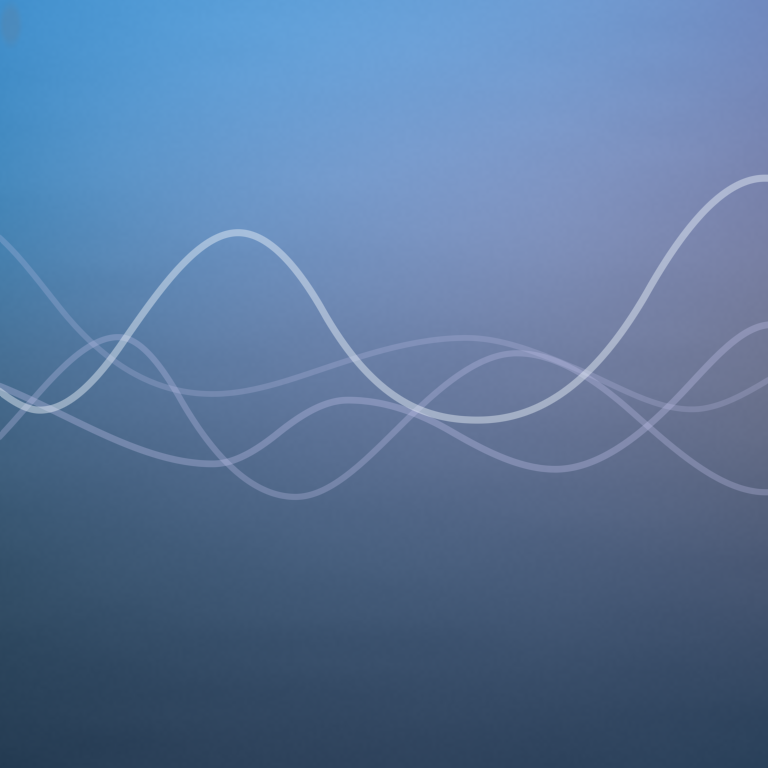
This background is drawn by a Shadertoy shader. Its source:

```glsl
// Four translucent flowing ribbons over a misty blue-to-slate gradient.

const int KNOTS = 8;
const int ROWS = 5;

// Each knot holds x, height and slope, in canvas units.
const vec3 BRIGHT_WAVE[KNOTS] = vec3[KNOTS](
    vec3(0.0, 0.490, -0.75), vec3(0.052, 0.466, 0.0),
    vec3(0.159, 0.553, 1.45), vec3(0.310, 0.697, 0.0),
    vec3(0.421, 0.594, -1.75), vec3(0.622, 0.453, 0.0),
    vec3(0.844, 0.622, 1.75), vec3(0.996, 0.768, 0.0));
const vec3 BROAD_WAVE[KNOTS] = vec3[KNOTS](
    vec3(0.0, 0.497, -0.4), vec3(0.277, 0.396, 0.0),
    vec3(0.362, 0.436, 0.8), vec3(0.453, 0.479, 0.0),
    vec3(0.586, 0.439, -0.58), vec3(0.723, 0.389, 0.0),
    vec3(0.879, 0.479, 1.02), vec3(1.0, 0.577, 0.1));
const vec3 LILAC_WAVE[KNOTS] = vec3[KNOTS](
    vec3(0.0, 0.432, 1.05), vec3(0.154, 0.561, 0.0),
    vec3(0.234, 0.482, -1.75), vec3(0.385, 0.353, 0.0),
    vec3(0.527, 0.451, 0.98), vec3(0.673, 0.540, 0.0),
    vec3(0.820, 0.466, -0.88), vec3(0.998, 0.359, 0.0));
const vec3 FAINT_WAVE[KNOTS] = vec3[KNOTS](
    vec3(0.0, 0.690, -0.9), vec3(0.078, 0.599, -1.25),
    vec3(0.277, 0.487, 0.0), vec3(0.436, 0.525, 0.33),
    vec3(0.607, 0.560, 0.0), vec3(0.755, 0.518, -0.42),
    vec3(0.901, 0.467, 0.0), vec3(1.0, 0.505, 0.6));

float hash(vec2 p) {
    vec3 q = fract(vec3(p.xyx) * 0.1031);
    q += dot(q, q.yzx + 33.33);
    return fract((q.x + q.y) * q.z);
}

float valueNoise(vec2 p) {
    vec2 cell = floor(p);
    vec2 f = smoothstep(0.0, 1.0, fract(p));
    float low = mix(hash(cell), hash(cell + vec2(1, 0)), f.x);
    float high = mix(hash(cell + vec2(0, 1)), hash(cell + vec2(1, 1)), f.x);
    return mix(low, high, f.y);
}

// Quadratic blend through a left, centre and right colour
vec3 acrossBlend(float x, vec3 left, vec3 centre, vec3 right) {
    return left * (1.0 - x) * (1.0 - 2.0 * x)
         + centre * 4.0 * x * (1.0 - x)
         + right * x * (2.0 * x - 1.0);
}

// Colour rows from bottom to top, joined by a Catmull-Rom curve
vec3 background(vec2 uv) {
    vec3 row[ROWS];
    row[0] = acrossBlend(uv.x, vec3(0.14, 0.23, 0.32), vec3(0.18, 0.26, 0.36), vec3(0.16, 0.25, 0.35));
    row[1] = acrossBlend(uv.x, vec3(0.20, 0.31, 0.41), vec3(0.27, 0.36, 0.48), vec3(0.28, 0.34, 0.45));
    row[2] = acrossBlend(uv.x, vec3(0.27, 0.42, 0.56), vec3(0.40, 0.48, 0.63), vec3(0.42, 0.45, 0.56));
    row[3] = acrossBlend(uv.x, vec3(0.27, 0.53, 0.73), vec3(0.47, 0.60, 0.79), vec3(0.47, 0.51, 0.67));
    row[4] = acrossBlend(uv.x, vec3(0.25, 0.56, 0.80), vec3(0.40, 0.63, 0.85), vec3(0.44, 0.54, 0.75));
    float y = clamp(uv.y, 0.0, 0.9999) * float(ROWS - 1);
    int i = int(y);
    float t = fract(y);
    vec3 a = row[max(i - 1, 0)], b = row[i];
    vec3 c = row[i + 1], d = row[min(i + 2, ROWS - 1)];
    return b + 0.5 * t * (c - a + t * (2.0 * a - 5.0 * b + 4.0 * c - d
         + t * (3.0 * (b - c) + d - a)));
}

// Cubic Hermite curve through the knots
float waveHeight(float x, vec3 knots[KNOTS]) {
    int i = 0;
    for (int k = 1; k < KNOTS - 1; k++) if (x >= knots[k].x) i = k;
    vec3 a = knots[i], b = knots[i + 1];
    float span = b.x - a.x;
    float t = clamp((x - a.x) / span, 0.0, 1.0);
    float s = 1.0 - t;
    return mix(a.y, b.y, t * t * (3.0 - 2.0 * t))
         + span * t * s * (a.z * s - b.z * t);
}

// Coverage of a ribbon with an even width along its slope
float ribbon(vec2 uv, vec3 knots[KNOTS], float width, float pixel) {
    const float STEP = 0.001;
    float height = waveHeight(uv.x, knots);
    float slope = (waveHeight(uv.x + STEP, knots) - waveHeight(uv.x - STEP, knots)) / (2.0 * STEP);
    float gap = abs(uv.y - height) / sqrt(1.0 + slope * slope);
    return 1.0 - smoothstep(-0.75 * pixel, 0.75 * pixel, gap - 0.5 * width);
}

void mainImage(out vec4 fragColor, in vec2 fragCoord) {
    vec2 uv = fragCoord / iResolution.xy;
    float pixel = 1.0 / iResolution.y;

    // Gradient with faint horizontal mist
    vec3 color = background(uv);
    color += 0.010 * (valueNoise(uv * vec2(7.0, 30.0)) - 0.5);
    color += 0.008 * (valueNoise(uv * 200.0) - 0.5);

    // Soft smudge in the upper left corner
    vec2 smudge = (uv - vec2(0.014, 0.968)) / vec2(0.015, 0.030);
    color = mix(color, vec3(0.33, 0.52, 0.68), 0.5 * (1.0 - smoothstep(0.5, 1.2, length(smudge))));

    // Ribbons from faintest to brightest
    vec3 lilac = vec3(0.78, 0.78, 0.94);
    vec3 white = vec3(0.92, 0.95, 0.98);
    color = mix(color, lilac, 0.23 * ribbon(uv, FAINT_WAVE, 0.0075, pixel));
    color = mix(color, lilac, 0.29 * ribbon(uv, LILAC_WAVE, 0.0080, pixel));
    color = mix(color, lilac, 0.32 * ribbon(uv, BROAD_WAVE, 0.0088, pixel));
    color = mix(color, white, 0.46 * ribbon(uv, BRIGHT_WAVE, 0.0092, pixel));

    fragColor = vec4(color, 1.0);
}
```
